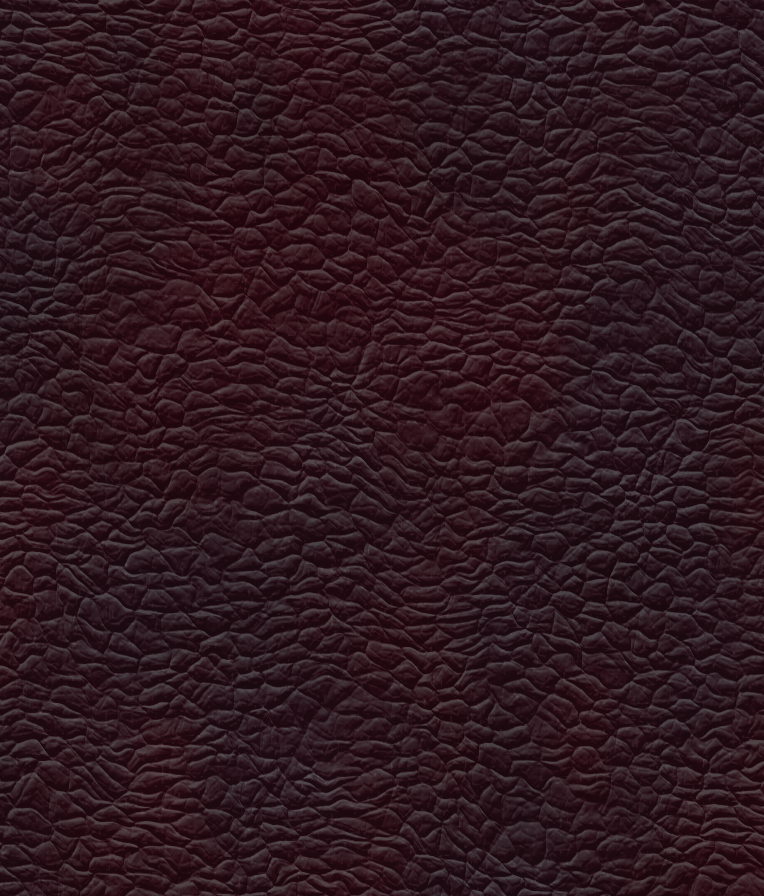
This texture is drawn by a Shadertoy shader. Its source:

```glsl
vec2 hash22(vec2 p) {
    vec3 q = fract(p.xyx * vec3(0.1031, 0.1030, 0.0973));
    q += dot(q, q.yzx + 33.33);
    return fract((q.xx + q.yz) * q.zy);
}

float noise(vec2 p) {
    vec2 i = floor(p), f = fract(p);
    f = f * f * (3.0 - 2.0 * f);
    return mix(mix(hash22(i).x, hash22(i + vec2(1, 0)).x, f.x),
               mix(hash22(i + vec2(0, 1)).x, hash22(i + 1.0).x, f.x), f.y);
}

float fbm(vec2 p) {
    float sum = 0.0, amp = 0.5;
    for (int i = 0; i < 4; i++) {
        sum += amp * noise(p);
        p = mat2(1.6, 1.2, -1.2, 1.6) * p + 7.3;
        amp *= 0.5;
    }
    return sum / 0.9375;
}

// Distances to the nearest and second nearest cell centre
vec2 cells(vec2 p) {
    vec2 i = floor(p), f = fract(p), d = vec2(8.0);
    for (int y = -1; y <= 1; y++)
    for (int x = -1; x <= 1; x++) {
        vec2 g = vec2(x, y);
        float r = length(g + 0.05 + 0.9 * hash22(i + g) - f);
        d = r < d.x ? vec2(r, d.x) : vec2(d.x, min(d.y, r));
    }
    return d;
}

// Height of the hide: pebbles, small wrinkles, long creases and pores
float hide(vec2 p) {
    vec2 bend = vec2(noise(p * 9.0), noise(p * 9.0 + 31.7)) - 0.5;
    vec2 ripple = vec2(noise(p * 55.0 + 5.0), noise(p * 55.0 + 83.0)) - 0.5;
    vec2 q = p + 0.045 * bend + 0.012 * ripple;
    q.y += 0.12 * q.x;

    vec2 pebble = cells(q * vec2(31, 49) + 40.0);
    float depth = 0.55 + 0.7 * noise(p * 17.0 + 11.0);
    float h = depth * (1.0 - exp(-3.2 * (pebble.y - pebble.x)));
    h += 0.6 * (1.0 - pebble.x * pebble.x);

    vec2 wrinkle = cells(q * vec2(64, 92) + 90.0);
    h += 0.26 * (1.0 - exp(-4.0 * (wrinkle.y - wrinkle.x)));

    vec2 along = mat2(0.8, 0.6, -0.6, 0.8) * (p + 0.03 * bend + 0.006 * ripple);
    vec2 crease = cells(along * vec2(7, 4) + 20.0);
    h -= 0.45 * exp(-22.0 * (crease.y - crease.x));

    return h + 0.2 * noise(p * 150.0) + 0.13 * noise(p * 310.0);
}

void mainImage(out vec4 fragColor, in vec2 fragCoord) {
    vec2 p = fragCoord / iResolution.y;

    // Light from above, slightly from the left
    float slope = hide(p) - hide(p + vec2(-0.0007, 0.0029));

    // Uneven dye, from blue-black to oxblood
    float dye = smoothstep(0.3, 0.7, fbm(p * vec2(4.0, 3.0) + 3.0));
    vec3 shadow = mix(vec3(0.105, 0.035, 0.062), vec3(0.130, 0.025, 0.050), dye);
    vec3 oxblood = mix(vec3(0.140, 0.048, 0.083), vec3(0.180, 0.036, 0.070), dye);
    vec3 sheen = mix(vec3(0.280, 0.245, 0.265), vec3(0.315, 0.235, 0.245), dye);

    vec3 color = mix(shadow, oxblood, smoothstep(-0.28, -0.02, slope));
    float shine = clamp(0.16 + 1.7 * slope, 0.0, 1.1);
    color = mix(color, sheen, shine);

    // Fine glints on the grain
    float glint = smoothstep(0.78, 0.95, noise(p * 270.0 + 60.0));
    color += 0.05 * glint * vec3(1.0, 0.9, 0.95);
    color *= 0.9 + 0.2 * fbm(p * 6.0 + 50.0);

    fragColor = vec4(color, 1.0);
}
```
